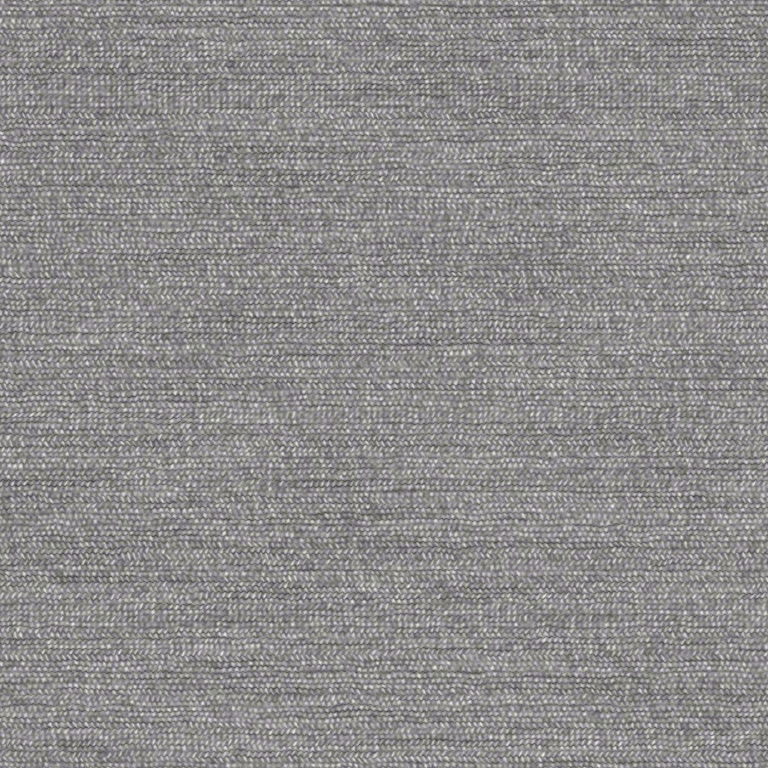
Write a WebGL 1 fragment shader that draws this texture.

```glsl
precision highp float;

uniform vec2 u_resolution;

const float TAU = 6.2831853;

// Weave layout, in counts across the canvas
const vec2 STITCHES = vec2(132.0, 136.0);
const float SLANT = 0.3;
const float ROW_JITTER = 0.55;
const float ROW_WAVE = 0.13;
const vec2 WOBBLE_SCALE = vec2(42.0, 60.0);
const float WOBBLE = 0.6;

// Noise scales, in cells across the canvas
const vec2 STREAK_SCALE = vec2(10.0, 150.0);
const float GAP_LENGTH_SCALE = 9.0;
const vec2 PATCH_SCALE = vec2(6.0, 9.0);
const vec2 GRAIN_SCALE = vec2(250.0, 300.0);
const vec2 TINT_SCALE = vec2(140.0, 180.0);

// Tone strengths
const float BASE_TONE = 0.496;
const float STITCH_TONE = 0.225;
const float STREAK_TONE = 0.07;
const float GAP_TONE = 0.16;
const float PATCH_TONE = 0.022;
const float GRAIN_TONE = 0.2;

// Colour shifts added to the grey tone
const vec3 WARM_SHIFT = vec3(0.006, 0.005, -0.016);
const vec3 COOL_SHIFT = vec3(0.006, -0.008, 0.012);

float hash(vec2 p) {
  return fract(sin(dot(p, vec2(127.1, 311.7))) * 43758.5453);
}

float noise(vec2 p) {
  vec2 cell = floor(p);
  vec2 f = fract(p);
  f = f * f * (3.0 - 2.0 * f);
  float low = mix(hash(cell), hash(cell + vec2(1.0, 0.0)), f.x);
  float high = mix(hash(cell + vec2(0.0, 1.0)), hash(cell + 1.0), f.x);
  return mix(low, high, f.y);
}

// Canvas position to weave position, with uneven wavy rows
vec2 weavePosition(vec2 uv) {
  vec2 p = uv * STITCHES;
  p.x += WOBBLE * (noise(uv * WOBBLE_SCALE + 31.0) - 0.5);
  p.y += WOBBLE * (noise(uv * WOBBLE_SCALE) - 0.5);
  p.y += ROW_WAVE * sin(TAU * p.x);
  return p;
}

// Staggered rounded stitches whose lean alternates from row to row
float stitchHeight(vec2 p) {
  float row = floor(p.y);
  float across = fract(p.y);
  float parity = mod(row, 2.0);
  p.x += 0.5 * parity + ROW_JITTER * hash(vec2(row, 5.0));
  p.x += SLANT * (2.0 * parity - 1.0) * (across - 0.5);

  float bump = 0.5 - 0.5 * cos(TAU * p.x);
  float strength = mix(0.5, 1.5, hash(vec2(floor(p.x), row) + 17.0));
  return bump * sin(0.5 * TAU * across) * strength;
}

// Shadow between rows, deepening and fading along its length
float gapShadow(vec2 p) {
  float gap = floor(p.y + 0.5);
  float depth = noise(vec2(p.x / STITCHES.x * GAP_LENGTH_SCALE, gap * 7.0));
  float profile = 1.0 - sin(0.5 * TAU * fract(p.y));
  return profile * profile * depth;
}

void main() {
  vec2 uv = gl_FragCoord.xy / u_resolution;
  vec2 weave = weavePosition(uv);

  // Long yarn variation, slight tone drift and fine fibre grain
  float streak = noise(uv * STREAK_SCALE + 3.0) - 0.5;
  float drift = noise(uv * PATCH_SCALE + 11.0) - 0.5;
  float grain = noise(uv * GRAIN_SCALE + 23.0) - 0.5;

  float tone = BASE_TONE
    + STITCH_TONE * stitchHeight(weave)
    - GAP_TONE * gapShadow(weave)
    + STREAK_TONE * streak
    + PATCH_TONE * drift
    + GRAIN_TONE * grain;

  // Faint olive and violet fibres
  float violet = smoothstep(0.25, 0.75, noise(uv * TINT_SCALE + 47.0));
  vec3 colour = vec3(tone) + mix(WARM_SHIFT, COOL_SHIFT, violet);

  gl_FragColor = vec4(clamp(colour, 0.0, 1.0), 1.0);
}
```
